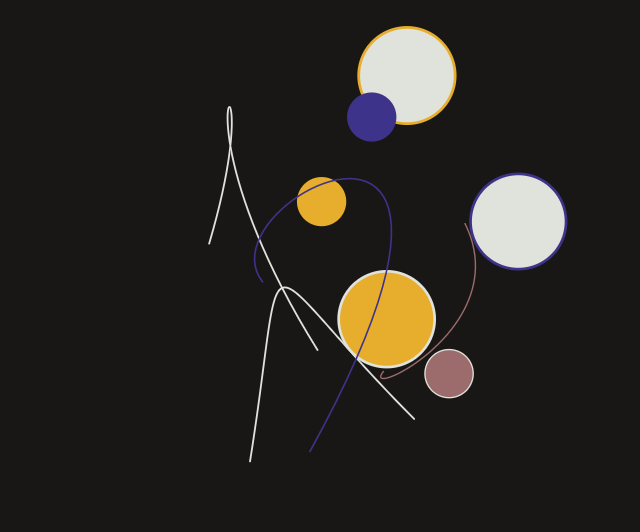
A Shadertoy shader for this background:

```glsl
// Ringed discs and thin sweeping curves on a near-black ground.

const vec3 INK = vec3(0.098, 0.092, 0.084);
const vec3 CHALK = vec3(0.878, 0.886, 0.863);
const vec3 GOLD = vec3(0.906, 0.682, 0.180);
const vec3 INDIGO = vec3(0.243, 0.200, 0.545);
const vec3 MAUVE = vec3(0.612, 0.420, 0.424);

// Antialiased coverage of a signed distance
float coverage(float dist, float pixel) {
    return clamp(0.5 - dist / pixel, 0.0, 1.0);
}

// Filled disc with an inner rim
void disc(inout vec3 color, vec2 p, float pixel, vec2 center, float radius,
          float rim, vec3 rimColor, vec3 fillColor) {
    float dist = length(p - center) - radius;
    vec3 paint = mix(rimColor, fillColor, coverage(dist + rim, pixel));
    color = mix(color, paint, coverage(dist, pixel));
}

float segmentDistance(vec2 p, vec2 a, vec2 b) {
    vec2 pa = p - a, ba = b - a;
    return length(pa - ba * clamp(dot(pa, ba) / dot(ba, ba), 0.0, 1.0));
}

vec2 cubic(vec2 a, vec2 b, vec2 c, vec2 d, float t) {
    float s = 1.0 - t;
    return s * s * s * a + 3.0 * s * t * (s * b + t * c) + t * t * t * d;
}

// Cubic curve stroked as a chain of short segments
void stroke(inout vec3 color, vec2 p, float pixel, vec2 a, vec2 b, vec2 c, vec2 d,
            float halfWidth, vec3 lineColor) {
    const int STEPS = 48;
    float dist = 1e3;
    vec2 previous = a;
    for (int i = 1; i <= STEPS; i++) {
        vec2 next = cubic(a, b, c, d, float(i) / float(STEPS));
        dist = min(dist, segmentDistance(p, previous, next));
        previous = next;
    }
    color = mix(color, lineColor, coverage(dist - halfWidth, pixel));
}

void mainImage(out vec4 fragColor, in vec2 fragCoord) {
    // The canvas spans 120 by 100 units
    vec2 p = fragCoord / iResolution.xy * vec2(120.0, 100.0);
    float pixel = 100.0 / iResolution.y;
    vec3 color = INK;

    // Discs
    disc(color, p, pixel, vec2(76.3, 85.8), 9.3, 0.52, GOLD, CHALK);
    disc(color, p, pixel, vec2(69.7, 78.0), 4.62, 0.0, INDIGO, INDIGO);
    disc(color, p, pixel, vec2(60.3, 62.1), 4.62, 0.0, GOLD, GOLD);
    disc(color, p, pixel, vec2(97.18, 58.36), 9.2, 0.5, INDIGO, CHALK);
    disc(color, p, pixel, vec2(72.5, 40.0), 9.25, 0.5, CHALK, GOLD);
    disc(color, p, pixel, vec2(84.2, 29.77), 4.65, 0.25, CHALK, MAUVE);

    // Looped chalk line, then the arched one
    stroke(color, p, pixel, vec2(39.22, 54.22), vec2(51.88, 97.19),
           vec2(29.06, 83.28), vec2(59.53, 34.22), 0.17, CHALK);
    stroke(color, p, pixel, vec2(46.88, 13.28), vec2(54.06, 58.59),
           vec2(46.56, 52.5), vec2(77.66, 21.25), 0.17, CHALK);

    // Indigo crook and mauve hook
    stroke(color, p, pixel, vec2(49.22, 47.03), vec2(37.34, 62.27),
           vec2(101.56, 94.14), vec2(58.12, 15.16), 0.15, INDIGO);
    stroke(color, p, pixel, vec2(87.19, 57.97), vec2(96.88, 38.44),
           vec2(67.19, 24.38), vec2(71.88, 30.16), 0.13, MAUVE);

    fragColor = vec4(color, 1.0);
}
```
